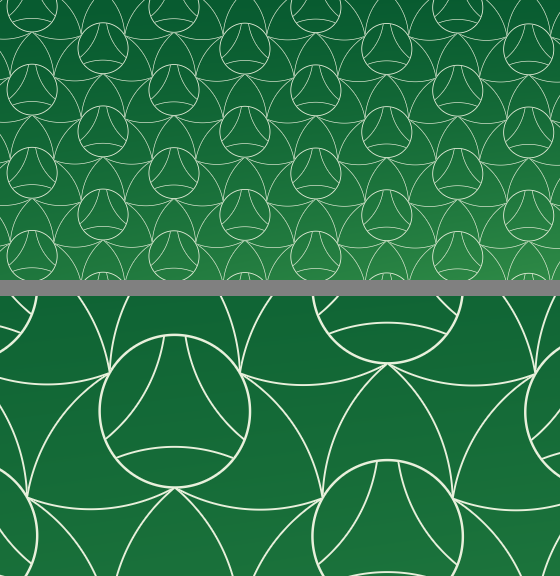
Top: the whole. Bottom: its middle third, enlarged.
A WebGL 2 fragment shader for this pattern:

```glsl
#version 300 es
precision highp float;
// Pale outlined discs in staggered columns, joined by curved petals, on a green gradient.

uniform vec2 u_resolution;
out vec4 outColor;

// Share of a pixel covered by a line, also right for lines thinner than a pixel.
float stroke(float d, float width, float pixel) {
    float h = 0.5 * width;
    float overlap = min(h, d + 0.5 * pixel) - max(-h, d - 0.5 * pixel);
    return clamp(overlap / pixel, 0.0, 1.0);
}

// Fold the plane into one half of a three-fold sector around the upward axis.
vec2 foldThree(vec2 q) {
    const float third = 2.0943951;
    float a = abs(mod(atan(q.x, q.y) + 0.5 * third, third) - 0.5 * third);
    return length(q) * vec2(sin(a), cos(a));
}

// One disc with its three inner arcs and the three petals around it.
float motif(vec2 q, float pixel) {
    const float radius = 0.306;
    float r = length(q);
    q = foldThree(q);
    float rim = stroke(abs(r - radius), 0.0100, pixel);
    float petal = abs(length(q - vec2(-0.455, 0.136)) - 0.720);
    float inner = abs(length(q - 0.798 * vec2(0.866, 0.5)) - 0.655);
    float arc = stroke(r > radius ? petal : inner, 0.0077, pixel);
    return max(rim, arc);
}

void main() {
    vec2 uv = gl_FragCoord.xy / u_resolution;
    float pixel = 3.368 / u_resolution.y;

    // One unit is the vertical spacing of the discs; the rows tilt slightly.
    vec2 p = gl_FragCoord.xy / u_resolution.y * vec2(3.418, 3.368) - vec2(0.392, 2.290);
    p.y += 0.0025 * p.x;

    // Staggered columns: petals reach into neighbouring cells.
    float line = 0.0;
    float nearest = floor(p.x / 0.866 + 0.5);
    for (int i = -1; i <= 1; i++) {
        float column = nearest + float(i);
        float shift = 0.5 * mod(column, 2.0);
        float row = floor(p.y - shift + 0.5);
        for (int j = -1; j <= 1; j++) {
            vec2 center = vec2(column * 0.866, row + float(j) + shift);
            line = max(line, motif(p - center, pixel));
        }
    }

    // Ground brightens towards the lower right.
    float down = 1.0 - uv.y;
    float glow = pow(clamp(down * (0.65 + 0.30 * uv.x) + 0.05 * uv.x, 0.0, 1.0), 1.25);
    vec3 ground = mix(vec3(0.03, 0.355, 0.188), vec3(0.18, 0.54, 0.275), glow);
    vec3 cream = vec3(0.91, 0.94, 0.86);
    outColor = vec4(mix(ground, cream, line), 1.0);
}
```
